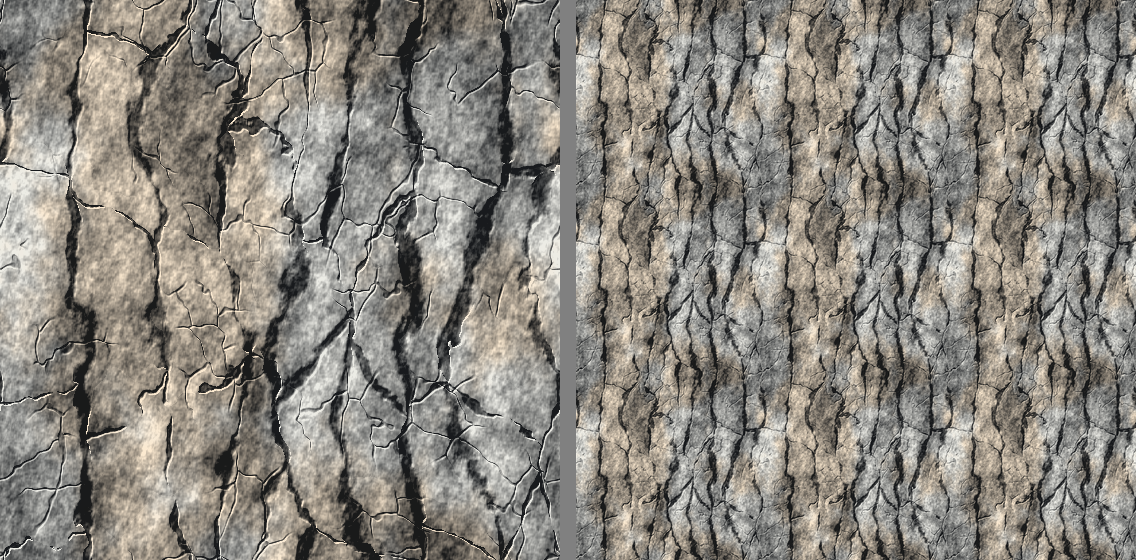
Left: one tile. Right: repeated 3 by 3.
Write a WebGL 1 fragment shader that draws this texture.

```glsl
precision highp float;
// Weathered grey tree bark: upright plates, dark furrows, thin cracks and gritty grain; tiles.

uniform vec2 u_resolution;

const vec3 SHADOW = vec3(0.06, 0.068, 0.078);
const vec3 CHALK = vec3(0.95, 0.925, 0.878);
const vec3 COOL_TINT = vec3(0.975, 1.0, 1.025);
const vec3 WARM_TINT = vec3(1.04, 0.99, 0.93);
const vec2 LIGHT_STEP = vec2(-0.0017, 0.0025);

float hash(vec2 p) {
  vec3 q = fract(p.xyx * 0.1031);
  q += dot(q, q.yzx + 33.33);
  return fract((q.x + q.y) * q.z);
}

// Random value of a grid cell, wrapping after "cells" cells.
float cellHash(vec2 cell, vec2 cells, float seed) {
  return hash(mod(cell + 0.5, cells) + seed);
}

// Wrapping value noise with a whole number of cells across the tile.
float noise(vec2 uv, vec2 cells, float seed) {
  vec2 p = uv * cells;
  vec2 i = floor(p);
  vec2 f = p - i;
  f = f * f * (3.0 - 2.0 * f);
  float low = mix(cellHash(i, cells, seed), cellHash(i + vec2(1, 0), cells, seed), f.x);
  float high = mix(cellHash(i + vec2(0, 1), cells, seed), cellHash(i + 1.0, cells, seed), f.x);
  return mix(low, high, f.y);
}

float fbm(vec2 uv, vec2 cells, float seed) {
  float sum = 0.0;
  float total = 0.0;
  float gain = 1.0;
  for (int octave = 0; octave < 5; octave++) {
    sum += gain * noise(uv, cells, seed);
    total += gain;
    gain *= 0.55;
    cells *= 2.0;
    seed += 17.0;
  }
  return sum / total;
}

// Voronoi plates: x = distance to the edge, y = uprightness of that edge, z = plate id.
vec3 plates(vec2 uv, vec2 cells, float seed) {
  vec2 p = uv * cells;
  vec2 base = floor(p);
  vec2 nearest = vec2(8.0);
  vec2 second = vec2(9.0);
  float id = 0.0;
  for (int y = -1; y <= 1; y++) {
    for (int x = -1; x <= 1; x++) {
      vec2 cell = base + vec2(x, y);
      vec2 jitter = vec2(cellHash(cell, cells, seed), cellHash(cell, cells, seed + 57.0));
      vec2 offset = cell + 0.1 + 0.8 * jitter - p;
      float d = dot(offset, offset);
      if (d < dot(nearest, nearest)) {
        second = nearest;
        nearest = offset;
        id = cellHash(cell, cells, seed + 91.0);
      } else if (d < dot(second, second)) {
        second = offset;
      }
    }
  }
  vec2 normal = normalize(second - nearest);
  vec2 stretched = normal * cells;
  float stretch = length(stretched);
  return vec3(dot(0.5 * (nearest + second), normal) / stretch, abs(stretched.x) / stretch, id);
}

// Bark surface: x = height, y = unlit tone.
vec2 bark(vec2 uv) {
  vec2 warp = vec2(fbm(uv, vec2(6, 4), 11.0), fbm(uv, vec2(5, 6), 23.0)) - 0.5;
  vec2 p = uv + warp * vec2(0.15, 0.2);
  vec3 plate = plates(p, vec2(8, 3), 3.0);
  vec3 flake = plates(p + warp.yx * 0.08, vec2(13, 11), 41.0);
  float lump = fbm(p, vec2(9, 3), 61.0);
  float rough = fbm(uv, vec2(26, 18), 83.0);

  // Furrows gape where "open" is high and close to hairlines elsewhere.
  float open = smoothstep(0.38, 0.6, fbm(uv, vec2(6, 4), 127.0));
  float width = mix(0.003, 0.018, plate.y * plate.y) * mix(0.25, 1.0, open);
  float furrow = 1.0 - smoothstep(0.25 * width, width, plate.x + (rough - 0.5) * 0.02);
  float flank = (1.0 - smoothstep(0.0, 0.04, plate.x)) * mix(0.3, 1.0, open);
  float crack = 1.0 - smoothstep(0.0006, 0.003, flake.x);
  crack *= smoothstep(0.45, 0.65, noise(uv, vec2(11, 13), 139.0));

  float height = rough + 0.5 * lump - 0.35 * furrow - 0.2 * crack;
  float tone = 0.65 + 0.9 * (lump - 0.5) + 0.55 * (rough - 0.5);
  tone += 0.16 * (plate.z - 0.5) + 0.1 * (flake.z - 0.5);
  tone -= 0.36 * furrow + 0.14 * flank + 0.22 * crack;
  return vec2(height, tone);
}

void main() {
  vec2 uv = gl_FragCoord.xy / u_resolution;
  vec2 surface = bark(uv);
  float relief = surface.x - bark(uv + LIGHT_STEP).x;
  float grain = mix(noise(uv, vec2(128, 104), 7.0), noise(uv, vec2(256, 220), 19.0), 0.45) - 0.5;
  float tone = clamp(surface.y + 1.9 * relief + 0.42 * grain, 0.04, 1.0);

  // Cool slate and warm brown stains.
  float warmth = smoothstep(0.4, 0.62, fbm(uv, vec2(5, 4), 151.0));
  vec3 color = mix(SHADOW, CHALK, tone) * mix(COOL_TINT, WARM_TINT, warmth);
  gl_FragColor = vec4(color, 1.0);
}
```
